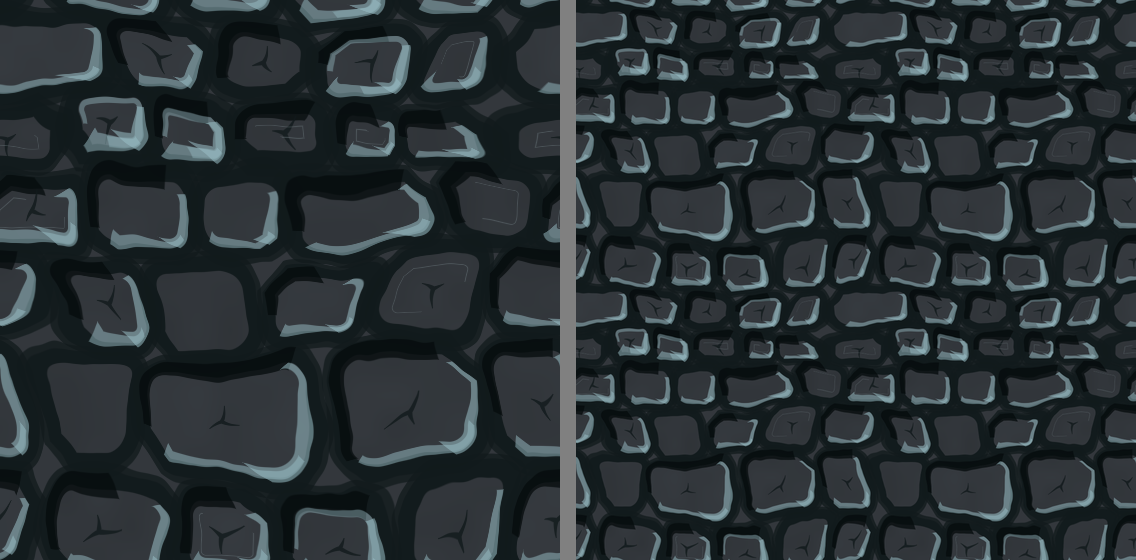
Left: one tile. Right: repeated 2 by 2.
Reproduce this texture procedurally as a WebGL 2 fragment shader.

```glsl
#version 300 es
precision highp float;
// A hand-painted dark stone wall that tiles. Jittered rows hold tilted, rounded
// blocks; each block adds mortar rings, a shadow stroke, translucent pale rim
// strokes, a fine scratch line and a small crack. All noise wraps at the edges.
uniform vec2 u_resolution;
out vec4 fragColor;

const int ROWS = 6;
const float PI = 3.14159265;
const float SOFT = 0.0013;
const vec3 STONE = vec3(0.200, 0.217, 0.236);
const vec3 MORTAR = vec3(0.066, 0.100, 0.107);
const vec3 SHADOW = vec3(0.018, 0.042, 0.046);
const vec3 RIM = vec3(0.60, 0.745, 0.775);

// Integer hash: three random values in 0..1
vec3 rnd(int a, int b, int c) {
    uvec3 v = uvec3(ivec3(a, b, c) + 17) * 1664525u + 1013904223u;
    v.x += v.y * v.z; v.y += v.z * v.x; v.z += v.x * v.y;
    v ^= v >> 16u;
    v.x += v.y * v.z; v.y += v.z * v.x; v.z += v.x * v.y;
    return vec3(v >> 8u) / 16777216.0;
}

// Value noise that wraps after "period" cells, centred on zero
vec2 wrapNoise(vec2 uv, int period, int salt) {
    vec2 s = uv * float(period);
    ivec2 i = ivec2(floor(s));
    vec2 f = fract(s);
    f = f * f * (3.0 - 2.0 * f);
    ivec2 a = i % period, b = (i + 1) % period;
    vec2 low = mix(rnd(a.x, a.y, salt).xy, rnd(b.x, a.y, salt).xy, f.x);
    vec2 high = mix(rnd(a.x, b.y, salt).xy, rnd(b.x, b.y, salt).xy, f.x);
    return mix(low, high, f.y) - 0.5;
}

float cover(float d) { return 1.0 - smoothstep(-SOFT, SOFT, d); }

vec4 paint(vec4 under, vec3 colour, float alpha) {
    return mix(under, vec4(colour, 1.0), alpha);
}

// Jittered boundary number i out of n, wrapping by whole turns
float boundary(int i, int n, int salt, float jitter) {
    return (float(i) + jitter * (rnd(i % n, salt, 91).x - 0.5)) / float(n);
}

// Rounded block whose four sides are tilted, with one corner cut off
float blockDistance(vec2 q, vec2 size, vec3 tilt, float cut) {
    vec3 t = (tilt - 0.5) * 0.38;
    float right = q.x + t.x * q.y, left = -q.x + t.y * q.y;
    float top = q.y + t.z * q.x * 0.6, bottom = -q.y + t.x * q.x * 0.6;
    float radius = min(size.x, size.y) * 0.5;
    vec2 u = vec2(max(right, left), max(top, bottom)) - size + radius;
    float d = min(max(u.x, u.y), 0.0) + length(max(u, 0.0)) - radius;
    vec2 corner = vec2(cut < 0.5 ? -1.0 : 1.0, fract(cut * 2.0) < 0.5 ? -1.0 : 1.0);
    return max(d, dot(q, corner) * 0.707 - (size.x + size.y) * 0.54);
}

// Brush stroke following the outline around the direction "middle"
float rimStroke(float d, vec2 q, vec2 size, float middle, float span, float offset, float width) {
    float angle = atan(q.y / size.y, q.x / size.x);
    float turn = mod(angle - middle + PI, 2.0 * PI) - PI;
    float ends = (abs(turn) - span) * length(q) + 0.5 * (d - offset);
    float thickness = width * (1.0 - 0.35 * turn / span);
    return cover(max(abs(d - offset) - thickness, ends));
}

// Three tapering arms meeting in a point
float crackDistance(vec2 q, vec3 r) {
    float d = 1.0;
    for (int k = 0; k < 3; k++) {
        float angle = r.x * 6.28 + float(k) * (1.6 + 0.8 * r.y);
        float reach = 0.018 + 0.022 * fract(r.z * 7.0 + float(k) * 0.38);
        vec2 dir = vec2(cos(angle), sin(angle));
        float along = clamp(dot(q, dir), 0.0, reach);
        vec2 bend = vec2(-dir.y, dir.x) * along * along * 9.0;
        d = min(d, length(q - dir * along - bend) - mix(0.0045, 0.001, along / reach));
    }
    return d;
}

void main() {
    vec2 uv = gl_FragCoord.xy / u_resolution;
    vec2 p = uv + 0.065 * wrapNoise(uv, 5, 1) + 0.016 * wrapNoise(uv, 13, 2)
           + 0.004 * wrapNoise(uv, 41, 3);
    float brush = wrapNoise(uv, 17, 4).x;
    float bare = 1.0;
    vec4 detail = vec4(0.0);

    for (int row = 0; row < ROWS; row++) {
        float y0 = boundary(row, ROWS, 5, 0.5), y1 = boundary(row + 1, ROWS, 5, 0.5);
        vec3 rowRnd = rnd(row, 7, 8);
        int columns = 4 + int(rowRnd.x * 2.99);
        for (int col = 0; col < columns; col++) {
            float x0 = boundary(col, columns, row + 20, 0.55) + rowRnd.y;
            float x1 = boundary(col + 1, columns, row + 20, 0.55) + rowRnd.y;
            vec3 a = rnd(row, col, 31), b = rnd(row, col, 32), c = rnd(row, col, 33);
            vec2 size = 0.5 * vec2(x1 - x0, y1 - y0) - 0.018 - 0.012 * a.xy;
            size = max(size, vec2(0.026));
            vec2 q = p - 0.5 * vec2(x0 + x1, y0 + y1) - 0.016 * (b.xy - 0.5);
            q -= round(q);
            float d = blockDistance(q, size, c, a.z);
            if (d > 0.07) continue;

            // Mortar rings, then the block face and its upper left shadow
            bare *= 1.0 - 0.76 * cover(d - 0.036 - 0.012 * brush);
            bare *= 1.0 - 0.82 * cover(d - 0.026 - 0.010 * brush);
            detail = paint(detail, STONE * (0.96 + 0.07 * b.z + 0.08 * brush), cover(d));
            float shade = rimStroke(d, q, size, 2.1 + 0.5 * b.x, 0.8 + 0.6 * b.y, 0.006, 0.013);
            detail = paint(detail, SHADOW, shade * 0.75 * step(0.25, c.z));

            // Crack and scratch line
            float crack = cover(crackDistance(q + 0.3 * size * (b.xy - 0.5), b));
            detail = paint(detail, MORTAR, crack * 0.8 * step(0.5, a.x));
            float scratch = rimStroke(d, q, size, b.x * 6.28, 2.1, -0.021, 0.0006);
            detail = paint(detail, vec3(0.42, 0.47, 0.49), scratch * 0.5 * step(0.45, c.y));

            // Translucent rim strokes that brighten where they overlap
            float lit = step(0.24, b.z);
            float width = 0.0075 + 0.0045 * c.x + 0.006 * brush;
            float side = rimStroke(d, q, size, -0.1, 0.75 + 0.3 * a.y, -0.005, width);
            float base = rimStroke(d, q, size, -1.45, 0.8 + 0.4 * c.y, -0.004, width * 0.9);
            float ring = rimStroke(d, q, size, 0.9, 2.5, -0.006, 0.0055 + 0.004 * brush);
            detail = paint(detail, RIM, side * lit * 0.55);
            detail = paint(detail, RIM, base * lit * 0.5);
            detail = paint(detail, RIM, ring * lit * 0.42 * step(0.66, c.x));
        }
    }
    vec3 ground = mix(MORTAR, STONE, bare);
    fragColor = vec4(ground * (1.0 - detail.a) + detail.rgb, 1.0);
}
```
